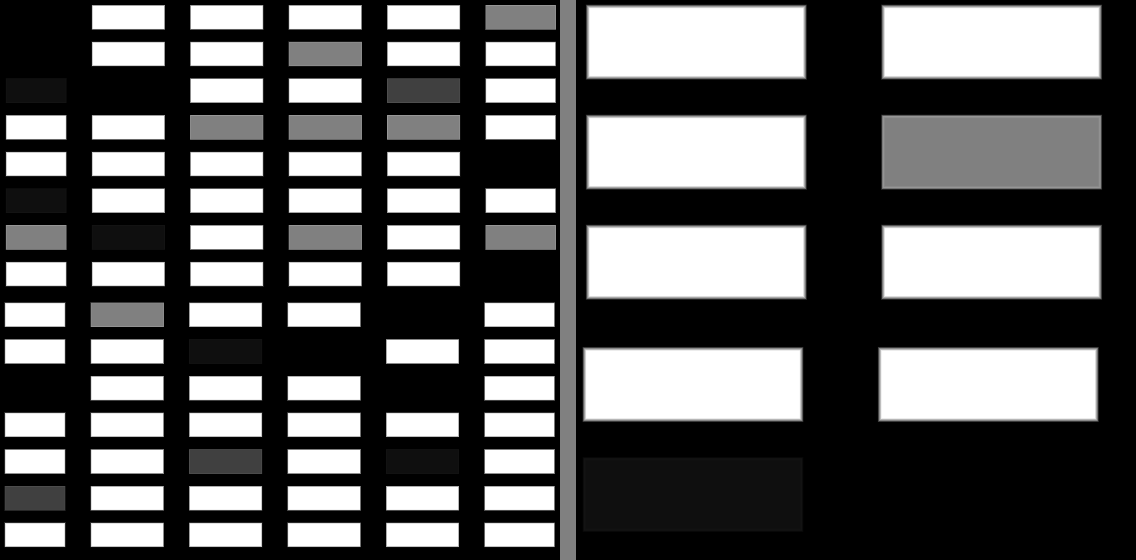
Left, the full canvas; right, a detail of the centre.
A three.js fragment shader for this pattern:

```glsl
// Six columns and fifteen rows of bars on black, most white and some dimmed.
// Bars repeat on a grid whose lower block slips a little down and left;
// a cubic permutation of the cell number scatters the dimmed shades.
varying vec2 vUv;

const vec2 PITCH = vec2(0.17578, 0.0655);
const vec2 FIRST_CENTER = vec2(0.0534, 0.0309);
const vec2 BAR_HALF = vec2(0.0653, 0.0219);
const vec2 FRAME_MIN = vec2(0.0103, 0.0);
const vec2 FRAME_MAX = vec2(0.9925, 0.979);
const vec2 SLIP = vec2(-0.002, 0.0073);
const float SEAM = 0.526;
const float COLUMNS = 6.0;
const float CELL_PRIME = 89.0;
const float RIM_WIDTH = 0.0013;
const float SOFTNESS = 0.0008;

// Square-cornered box distance, negative inside
float boxDistance(vec2 p, vec2 halfSize) {
  vec2 d = abs(p) - halfSize;
  return max(d.x, d.y);
}

float coverage(float distance) {
  return 1.0 - smoothstep(-SOFTNESS, SOFTNESS, distance);
}

// Cubing modulo the prime gives each cell a scattered rank
float cellRank(vec2 cell) {
  float index = min(cell.x + COLUMNS * cell.y, CELL_PRIME - 1.0);
  float x = mod(index + 69.0, CELL_PRIME);
  return mod(x * x * x + 0.5, CELL_PRIME);
}

// Ranks are split into fixed shares of each shade
float barShade(float rank) {
  if (rank < 9.0) return 0.5;
  if (rank < 18.0) return 0.0;
  if (rank < 23.0) return 0.06;
  if (rank < 26.0) return 0.25;
  return 1.0;
}

// Bar with a thin grey rim around its flat fill
float paintBar(float distance, float shade) {
  float rim = min(shade * 1.25, 0.6);
  float fill = coverage(distance + RIM_WIDTH);
  return mix(rim, shade, fill) * coverage(distance);
}

void main() {
  // Rows count downward from the top
  vec2 p = vec2(vUv.x, 1.0 - vUv.y);
  p -= SLIP * step(SEAM, p.y);

  vec2 cell = floor((p - FIRST_CENTER) / PITCH + 0.5);
  vec2 local = p - FIRST_CENTER - cell * PITCH;

  // Trim the outer bars to the frame
  vec2 frameCenter = 0.5 * (FRAME_MIN + FRAME_MAX);
  vec2 frameHalf = 0.5 * (FRAME_MAX - FRAME_MIN);
  float bar = boxDistance(local, BAR_HALF);
  float frame = boxDistance(p - frameCenter, frameHalf);

  float shade = barShade(cellRank(cell));
  gl_FragColor = vec4(vec3(paintBar(max(bar, frame), shade)), 1.0);
}
```
